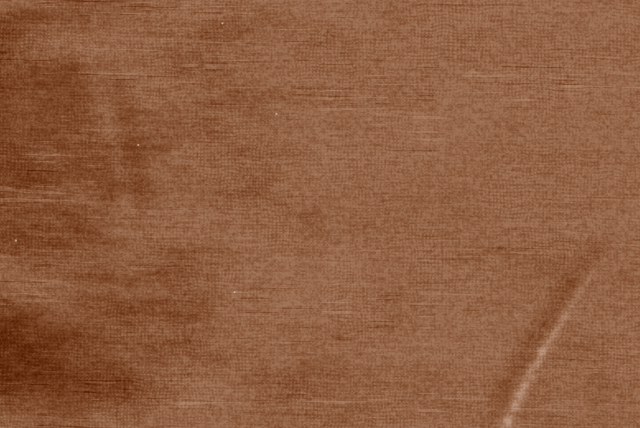
This texture is drawn by a WebGL 2 fragment shader. Its source:

```glsl
#version 300 es
precision highp float;
// Worn brown velvet with a fine woven grid, horizontal slubs and crushed pile.
// A single tone is summed from broad shading, ragged blotches, threads and a
// curved crease, then turned into colour by a russet to tan ramp.
uniform vec2 u_resolution;
out vec4 fragColor;

float hash(vec2 p) {
    vec3 q = fract(vec3(p.xyx) * 0.1031);
    q += dot(q, q.yzx + 33.33);
    return fract((q.x + q.y) * q.z);
}

float noise(vec2 p) {
    vec2 i = floor(p), f = fract(p);
    f = f * f * (3.0 - 2.0 * f);
    return mix(mix(hash(i), hash(i + vec2(1, 0)), f.x),
               mix(hash(i + vec2(0, 1)), hash(i + vec2(1, 1)), f.x), f.y);
}

float fbm(vec2 p) {
    float sum = 0.0, gain = 0.5;
    for (int i = 0; i < 5; i++) {
        sum += gain * noise(p);
        p = mat2(1.9, 0.25, -0.25, 2.1) * p + 17.3;
        gain *= 0.58;
    }
    return sum;
}

// Soft elliptical spot
float spot(vec2 p, vec2 centre, vec2 radius) {
    vec2 d = (p - centre) / radius;
    return exp(-dot(d, d));
}

// Broad light across the cloth, dim on the left
float shading(vec2 p) {
    float tone = mix(0.70, 0.89, smoothstep(0.0, 0.7, p.x));
    tone += 0.08 * spot(p, vec2(1.3, 0.9), vec2(0.45, 0.3));
    tone -= 0.38 * spot(p, vec2(0.03, 0.16), vec2(0.24, 0.12));
    tone -= 0.17 * spot(p, vec2(0.32, 0.28), vec2(0.18, 0.08));
    tone -= 0.14 * spot(p, vec2(0.02, 0.66), vec2(0.2, 0.16));
    tone += 0.17 * spot(p, vec2(0.04, 0.35), vec2(0.16, 0.04));
    tone += 0.18 * spot(p, vec2(0.42, 0.04), vec2(0.16, 0.06));
    tone -= 0.18 * spot(p, vec2(0.58, 0.94), vec2(0.14, 0.06));
    tone -= 0.10 * spot(p, vec2(1.32, 0.64), vec2(0.25, 0.018));
    // Upright fold near the left side
    float fold = p.x - 0.29 + 0.35 * pow(max(p.y - 0.55, 0.0), 1.3);
    float span = smoothstep(0.42, 0.6, p.y) * smoothstep(0.95, 0.75, p.y);
    tone += span * (0.11 * exp(-pow(fold / 0.025, 2.0))
                  - 0.15 * exp(-pow((fold - 0.04) / 0.025, 2.0)));
    return tone;
}

// Signed distance to the curved crease, positive on its right
float creaseDistance(vec2 p) {
    return (p.x - 1.18 - 0.42 * p.y - 0.43 * p.y * p.y) * 0.85
         + 0.006 * (noise(p * 30.0) - 0.5);
}

float ridge(vec2 p) {
    float width = mix(0.013, 0.007, smoothstep(0.0, 0.35, p.y));
    float fade = 1.0 - smoothstep(0.1, 0.42, p.y);
    float line = exp(-pow(creaseDistance(p) / width, 2.0));
    return line * (0.04 + 0.38 * fade) * (0.5 + noise(p * 60.0));
}

float creaseShadow(vec2 p) {
    float shade = exp(-pow((creaseDistance(p) + 0.034) / 0.026, 2.0));
    return shade * smoothstep(-0.1, 0.2, p.y) * smoothstep(0.5, 0.33, p.y);
}

// Woven grid with uneven knots, broken pile and fine grain
float weave(vec2 p) {
    vec2 q = p * 120.0 + 1.1 * vec2(noise(p * 26.0), noise(p * 26.0 + 40.0));
    vec2 wave = cos(6.2832 * q);
    float strength = 0.35 + 1.2 * noise(p * 11.0 + 5.0);
    float knot = hash(floor(q) + 9.0) - 0.5;
    return strength * (0.045 * wave.x + 0.05 * wave.y + 0.03 * wave.x * wave.y)
         + 0.10 * knot
         + 0.30 * (noise(p * vec2(260.0, 290.0)) - 0.5)
         + 0.15 * (noise(p * vec2(95.0, 120.0) + 60.0) - 0.5);
}

// Thin crisp threads, pale and dark, fading in and out along their length
float slubs(vec2 p) {
    float fine = noise(p * vec2(14.0, 240.0)) - 0.5;
    float group = smoothstep(0.3, 0.75, noise(p * vec2(3.0, 13.0) + 11.0));
    float pale = smoothstep(0.80, 0.93, noise(p * vec2(9.0, 190.0) + 71.0));
    float dark = smoothstep(0.82, 0.94, noise(p * vec2(10.0, 210.0) + 97.0));
    return 0.15 * fine + (0.35 + 0.9 * group) * (0.24 * pale - 0.22 * dark);
}

// Sparse pale lint
float lint(vec2 p) {
    vec2 cell = floor(p * 5.0);
    vec2 centre = 0.15 + 0.7 * vec2(hash(cell + 3.0), hash(cell + 8.0));
    float d = length(fract(p * 5.0) - centre) / 5.0;
    return step(0.88, hash(cell + 21.0)) * smoothstep(0.004, 0.001, d);
}

void main() {
    vec2 p = gl_FragCoord.xy / u_resolution.y;
    vec2 cloth = p + vec2(0.0, 0.022 * p.x + 0.004 * sin(p.x * 4.0));

    // Crushed pile is rougher toward the left
    float wear = mix(1.0, 0.45, smoothstep(0.1, 1.1, p.x));
    float blotch = fbm(cloth * vec2(6.5, 10.0) + 12.0) - 0.58;
    float smear = fbm(cloth * vec2(6.0, 30.0) + 50.0) - 0.58;

    float tone = shading(p) + wear * (0.75 * blotch + 0.33 * smear);
    tone -= 0.28 * creaseShadow(p);
    tone -= 0.55 * max(tone - 0.84, 0.0);
    tone += weave(cloth) + slubs(cloth) * (0.6 + 0.4 * wear);
    tone -= 0.35 * max(tone - 0.95, 0.0);
    tone = clamp(tone + ridge(p), 0.0, 1.4);

    vec3 colour = vec3(0.34, 0.13, 0.02)
                + vec3(0.28, 0.31, 0.31) * pow(vec3(tone), vec3(1.0, 1.12, 1.25));
    colour = mix(colour, vec3(0.86, 0.76, 0.68), 0.7 * lint(p));
    fragColor = vec4(colour, 1.0);
}
```
